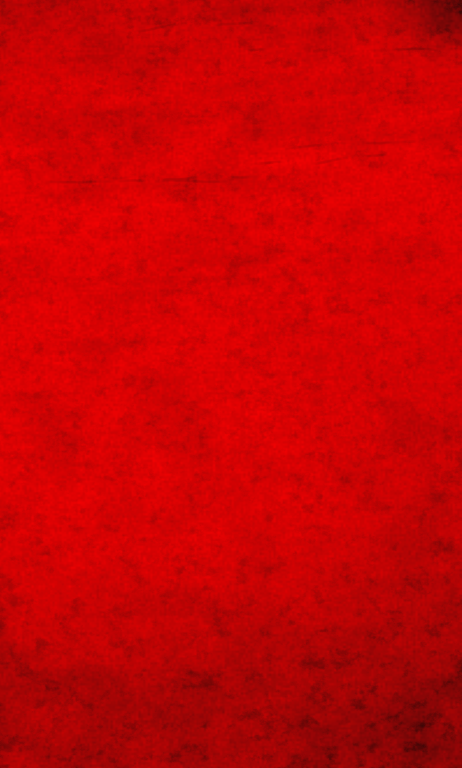
Write a Shadertoy shader that draws this texture.

```glsl
#define BASE_RED 0.875
#define GRAIN_SCALE 330.0
#define GRAIN_DEPTH 0.15
#define BLOTCH_DEPTH 0.11
#define FLECK_DEPTH 0.17
#define STREAK_DEPTH 0.12
#define SCRATCH_COUNT 6
#define SCRATCH_DEPTH 0.10

float hash(vec2 p) {
    vec3 q = fract(vec3(p.xyx) * 0.1031);
    q += dot(q, q.yzx + 33.33);
    return fract((q.x + q.y) * q.z);
}

float noise(vec2 p) {
    vec2 cell = floor(p), f = fract(p);
    f = f * f * (3.0 - 2.0 * f);
    float low = mix(hash(cell), hash(cell + vec2(1, 0)), f.x);
    float high = mix(hash(cell + vec2(0, 1)), hash(cell + vec2(1, 1)), f.x);
    return mix(low, high, f.y);
}

float fbm(vec2 p) {
    float sum = 0.0, weight = 0.5;
    for (int i = 0; i < 5; i++) {
        sum += weight * noise(p);
        p = mat2(1.6, 1.2, -1.2, 1.6) * p + 17.3;
        weight *= 0.6;
    }
    return sum / 1.15;
}

// Broad darkening toward the bottom, right side, top and upper right corner
float edgeShade(vec2 uv, vec2 p, float aspect) {
    float bottom = smoothstep(0.36, 0.0, uv.y) * (0.75 + 0.25 * uv.x);
    float side = smoothstep(0.45, 1.0, uv.x) * smoothstep(0.85, 0.3, uv.y);
    float top = smoothstep(0.78, 1.0, uv.y);
    float corner = smoothstep(0.11, 0.0, length((p - vec2(aspect, 1.0)) * vec2(0.8, 1.5)));
    float leftRim = smoothstep(0.04, 0.0, uv.x) * smoothstep(0.5, 0.0, uv.y);
    return 0.23 * bottom + 0.08 * side + 0.09 * top + 0.36 * corner + 0.04 * leftRim;
}

// Thin, broken, nearly level creases in the upper part
float scratches(vec2 p, float aspect) {
    float dark = 0.0;
    for (int i = 0; i < SCRATCH_COUNT; i++) {
        float id = float(i);
        vec2 start = vec2(aspect * 0.6 * hash(vec2(id, 3.1)), 0.66 + 0.3 * hash(vec2(id, 8.7)));
        float reach = 0.15 + 0.25 * hash(vec2(id, 5.3));
        float slope = mix(-0.12, 0.12, hash(vec2(id, 1.9)));
        vec2 d = p - start;
        float bend = 0.007 * (noise(vec2(p.x * 22.0, id)) - 0.5);
        float line = smoothstep(0.0028, 0.0004, abs(d.y - slope * d.x - bend));
        float span = smoothstep(0.0, 0.04, d.x) * smoothstep(reach, reach - 0.06, d.x);
        dark += line * span * smoothstep(0.25, 0.7, noise(vec2(p.x * 45.0, id + 9.0)));
    }
    return min(dark, 1.0);
}

void mainImage(out vec4 fragColor, in vec2 fragCoord) {
    vec2 uv = fragCoord / iResolution.xy;
    vec2 p = fragCoord / iResolution.y;
    float aspect = iResolution.x / iResolution.y;
    float shade = edgeShade(uv, p, aspect);

    // Soft stains and small wispy flecks, heavier where the sheet is dark
    float wear = 0.65 + 1.3 * min(shade, 0.3);
    float blotch = smoothstep(0.42, 0.8, fbm(p * vec2(15.0, 18.0)));
    float fleck = smoothstep(0.5, 0.85, fbm(p * vec2(60.0, 74.0) + 40.0));

    // Brushed streaks with a slight upward tilt
    vec2 tilted = vec2(p.x, p.y - 0.09 * p.x);
    float streak = fbm(tilted * vec2(6.0, 50.0) + 71.0) - 0.5;
    float streakFade = mix(0.4, 1.0, smoothstep(0.4, 0.8, uv.y));

    // Fine woven grain: crossing short threads over a speckle
    float across = noise(p * GRAIN_SCALE * vec2(0.5, 1.0));
    float along = noise(p * GRAIN_SCALE * vec2(1.0, 0.5) + 91.0);
    float speckle = noise(p * GRAIN_SCALE + 37.0);
    float grain = 0.35 * across + 0.35 * along + 0.3 * speckle - 0.5;

    float red = BASE_RED - shade;
    red -= wear * (BLOTCH_DEPTH * blotch + FLECK_DEPTH * fleck);
    red += STREAK_DEPTH * streak * streakFade;
    red += GRAIN_DEPTH * grain * (0.7 + 0.7 * wear);
    red -= SCRATCH_DEPTH * scratches(p, aspect);
    red = clamp(red, 0.04, 0.94);

    vec2 tint = mix(vec2(0.022, 0.024), vec2(0.008, 0.012), smoothstep(0.5, 0.9, red));
    fragColor = vec4(red, tint, 1.0);
}
```
